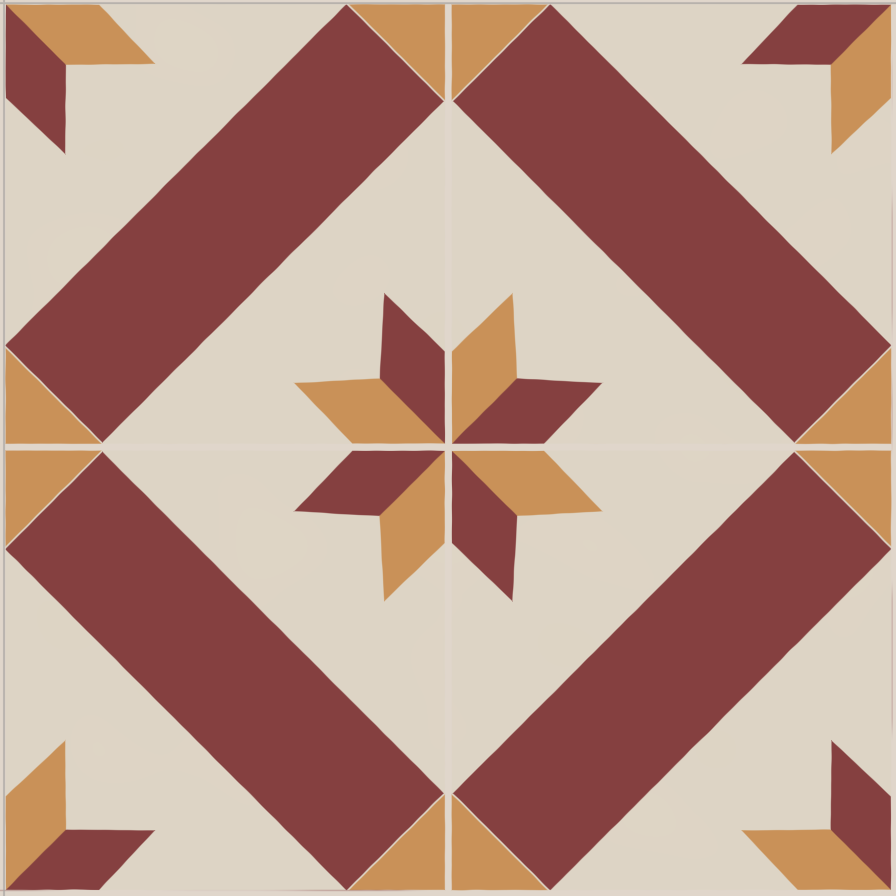
A WebGL 2 fragment shader for this pattern:

```glsl
#version 300 es
precision highp float;
// Two by two cement tiles: eight-pointed stars at the centre and corners, framed
// by a diamond of broad diagonal bands with small triangles at their ends.
// Every tile is folded onto one quadrant and drawn with half-plane distances.
uniform vec2 u_resolution;
out vec4 fragColor;

const vec3 CREAM  = vec3(0.868, 0.832, 0.772);
const vec3 GROUT  = vec3(0.877, 0.838, 0.798);
const vec3 MAROON = vec3(0.520, 0.250, 0.250);
const vec3 OCHRE  = vec3(0.788, 0.570, 0.345);
const vec3 RIM    = vec3(0.660, 0.645, 0.630);

const vec2 CENTRE = vec2(0.5004, 0.5009);
const float TILE = 0.498;   // tile pitch
const float GAP = 0.0038;   // half the grout width

vec2 hashGradient(vec2 cell) {
  vec2 h = vec2(dot(cell, vec2(127.1, 311.7)), dot(cell, vec2(269.5, 183.3)));
  return 2.0 * fract(sin(h) * 43758.5) - 1.0;
}

float gradientNoise(vec2 p) {
  vec2 i = floor(p), f = fract(p);
  vec2 w = f * f * (3.0 - 2.0 * f);
  vec2 e = vec2(0.0, 1.0);
  float low = mix(dot(hashGradient(i), f),
                  dot(hashGradient(i + e.yx), f - e.yx), w.x);
  float high = mix(dot(hashGradient(i + e.xy), f - e.xy),
                   dot(hashGradient(i + e.yy), f - e.yy), w.x);
  return mix(low, high, w.y);
}

// Coverage of a shape whose distance is negative inside.
float fill(float d, float soft) {
  return 1.0 - smoothstep(-soft, soft, d);
}

// Signed distance to the line from a to b, negative on its left.
float edge(vec2 p, vec2 a, vec2 b) {
  vec2 t = normalize(b - a);
  return t.y * (p.x - a.x) - t.x * (p.y - a.y);
}

// A pair of star petals mirrored across the diagonal of one quadrant.
float petals(vec2 p, float base, vec2 tip, float notch) {
  vec2 s = vec2(max(p.x, p.y), min(p.x, p.y));
  float d = max(GAP - s.y, edge(s, vec2(base, GAP), tip));
  return max(d, edge(s, tip, vec2(notch)));
}

// Thin stroke along one axis, centred at the given position.
float stroke(float x, float position, float halfWidth, float soft) {
  return fill(abs(x - position) - halfWidth, soft);
}

void main() {
  vec2 uv = gl_FragCoord.xy / u_resolution;
  float soft = 0.85 / min(u_resolution.x, u_resolution.y);

  // Slightly uneven hand-cut edges
  vec2 wobble = vec2(gradientNoise(uv * 55.0), gradientNoise(uv * 55.0 + 31.0));
  vec2 p = uv + 0.0007 * wobble - CENTRE;
  vec2 q = abs(p);
  vec2 r = TILE - q;
  float turn = sign(p.x * p.y);
  float slant = (q.x - q.y) * 0.7071;
  float reach = (q.x + q.y) * 0.7071;

  vec3 color = CREAM + 0.004 * gradientNoise(uv * 9.0);

  // Diagonal bands and the triangles beyond their ends
  float band = max(abs(reach - 0.3534) - 0.0767, abs(slant) - 0.2693);
  float triangle = 0.2712 - abs(slant);
  color = mix(color, MAROON, fill(band, soft));
  color = mix(color, OCHRE, fill(triangle, soft));

  // Stars with petals of alternating colour
  float centreStar = petals(q, 0.1068, vec2(0.1719, 0.0716), 0.0768);
  float cornerStar = petals(r, 0.1081, vec2(0.1706, 0.0703), 0.0712);
  vec3 centreColor = mix(MAROON, OCHRE, fill(slant * turn, soft));
  vec3 cornerColor = mix(MAROON, OCHRE, fill(-slant * turn, soft));
  color = mix(color, centreColor, fill(centreStar, soft));
  color = mix(color, cornerColor, fill(cornerStar, soft));

  // Grout between and around the tiles
  float joint = min(min(q.x, q.y), min(r.x, r.y)) - GAP;
  color = mix(color, GROUT, fill(joint, soft));

  // Broken traces of pigment along the lower and right borders
  float lowerTrace = stroke(uv.y, 0.0062, 0.0008, soft)
                   * smoothstep(-0.1, 0.1, gradientNoise(vec2(uv.x * 6.0, 4.3)))
                   * step(uv.x, 0.5);
  float rightTrace = stroke(uv.x, 0.9957, 0.0006, soft)
                   * smoothstep(0.0, 0.2, gradientNoise(vec2(uv.y * 7.0, 8.6)));
  color = mix(color, MAROON, 0.3 * max(lowerTrace, rightTrace));

  // Fine grey rim at the left and top
  float rim = max(stroke(uv.x, 0.0045, 0.0010, soft),
                  stroke(uv.y, 0.9965, 0.0010, soft));
  color = mix(color, RIM, 0.8 * rim);

  fragColor = vec4(color, 1.0);
}
```
